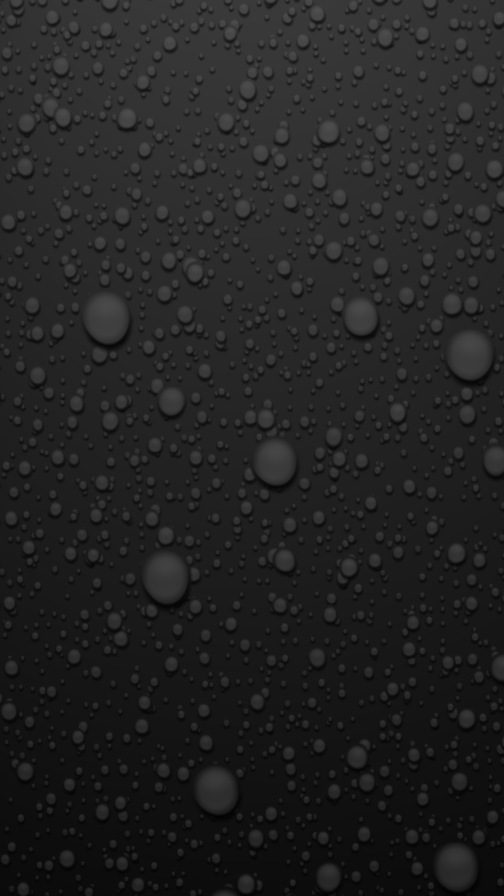
Give the GLSL for this texture, as a Shadertoy shader.

```glsl
// Water drops of many sizes on a dark surface that fades from charcoal to black.
#define TOP_GRAY 0.226
#define BOTTOM_GRAY 0.046
#define DROP_GRAY 0.175
#define SHADOW_DEPTH 0.80
#define EDGE_BLUR 0.0034
#define ELONGATION 1.12
#define JITTER 0.80
#define BIG_DROP_TOP 0.68

vec3 hash3(vec2 p, float seed) {
    vec3 q = fract(vec3(p.xyx + seed * 17.3) * vec3(0.1031, 0.1030, 0.0973));
    q += dot(q, q.yxz + 33.33);
    return fract((q.xxy + q.yzz) * q.zyx);
}

// Gray of one drop body; p is in drop radii, y pointing up.
float dropShade(vec2 p, float base, float strength) {
    vec2 toGlow = (p - vec2(0.05, 0.38)) * vec2(0.85, 1.25);
    float glow = exp(-dot(toGlow, toGlow) * 2.4);
    float lowerGlow = 0.22 * smoothstep(0.1, -0.7, p.y);
    float rim = smoothstep(0.65, 1.05, length(p));
    float light = 0.55 + 0.50 * glow + lowerGlow - 0.55 * rim;
    return base + (DROP_GRAY - 0.32 * base) * light * strength;
}

// Composites one drop with its clear surroundings and its shadow.
float addDrop(float gray, float base, vec2 offset, float radius, vec3 rnd, float strength) {
    // Tilted, slightly lumpy outline
    float tilt = (rnd.x - 0.35) * 0.24;
    vec2 p = offset + vec2(offset.y, -offset.x) * tilt;
    p.y /= ELONGATION;
    float angle = atan(p.y, p.x);
    float outline = radius * (1.0 + 0.035 * sin(2.0 * angle + rnd.y * 6.28)
                                  + 0.025 * sin(3.0 * angle + rnd.z * 6.28));
    float dist = length(p) - outline;

    // Bare zone around the drop
    float bare = 1.0 - smoothstep(0.0, 0.003 + 0.15 * radius, dist);
    gray = mix(gray, base, bare);

    // Soft shadow below
    vec2 shadowPos = p + vec2(-0.04 * radius, 0.17 * radius + 0.0028);
    float shadowDist = length(shadowPos) - outline;
    float spread = 0.0032 + 0.12 * radius;
    float shadow = 1.0 - smoothstep(-spread, spread, shadowDist);
    gray *= 1.0 - SHADOW_DEPTH * shadow * mix(0.6, 1.0, strength);

    // Body
    float blur = min(EDGE_BLUR, radius * 0.55);
    float body = 1.0 - smoothstep(-blur, blur, dist);
    return mix(gray, dropShade(p / radius, base, strength), body);
}

// One jittered grid of drops; density is the chance that a cell is filled.
float dropLayer(float gray, float base, vec2 pos, float cellSize, vec2 radii,
                float density, float strength, float topLimit, float seed) {
    vec2 home = floor(pos / cellSize);
    for (int j = -1; j <= 1; j++) {
        for (int i = -1; i <= 1; i++) {
            vec2 cell = home + vec2(i, j);
            vec3 place = hash3(cell, seed);
            vec3 form = hash3(cell, seed + 5.7);
            vec2 center = (cell + 0.5 + (place.xy - 0.5) * JITTER) * cellSize;
            if (place.z > density || center.y > topLimit) continue;
            float radius = mix(radii.x, radii.y, form.z * form.z);
            gray = addDrop(gray, base, pos - center, radius, form, strength);
        }
    }
    return gray;
}

void mainImage(out vec4 fragColor, in vec2 fragCoord) {
    // Canvas width is one unit
    vec2 pos = fragCoord / iResolution.x;
    float height = iResolution.y / iResolution.x;
    float base = mix(BOTTOM_GRAY, TOP_GRAY, pos.y / height);
    base *= 1.0 - 0.14 * pow(abs(pos.x - 0.5) * 2.0, 2.0);

    // Fine mist first, large drops last
    float gray = base;
    float noLimit = height + 1.0;
    gray = dropLayer(gray, base, pos, 0.029, vec2(0.0042, 0.0068), 0.66, 0.48, noLimit, 1.0);
    gray = dropLayer(gray, base, pos, 0.046, vec2(0.0070, 0.0115), 0.66, 0.66, noLimit, 2.0);
    gray = dropLayer(gray, base, pos, 0.088, vec2(0.0125, 0.0175), 0.70, 0.78, noLimit, 3.0);
    gray = dropLayer(gray, base, pos, 0.210, vec2(0.0170, 0.0270), 0.45, 0.90, noLimit, 4.0);
    gray = dropLayer(gray, base, pos, 0.255, vec2(0.0300, 0.0500), 0.50, 1.0,
                     BIG_DROP_TOP * height, 5.0);
    fragColor = vec4(vec3(gray), 1.0);
}
```
